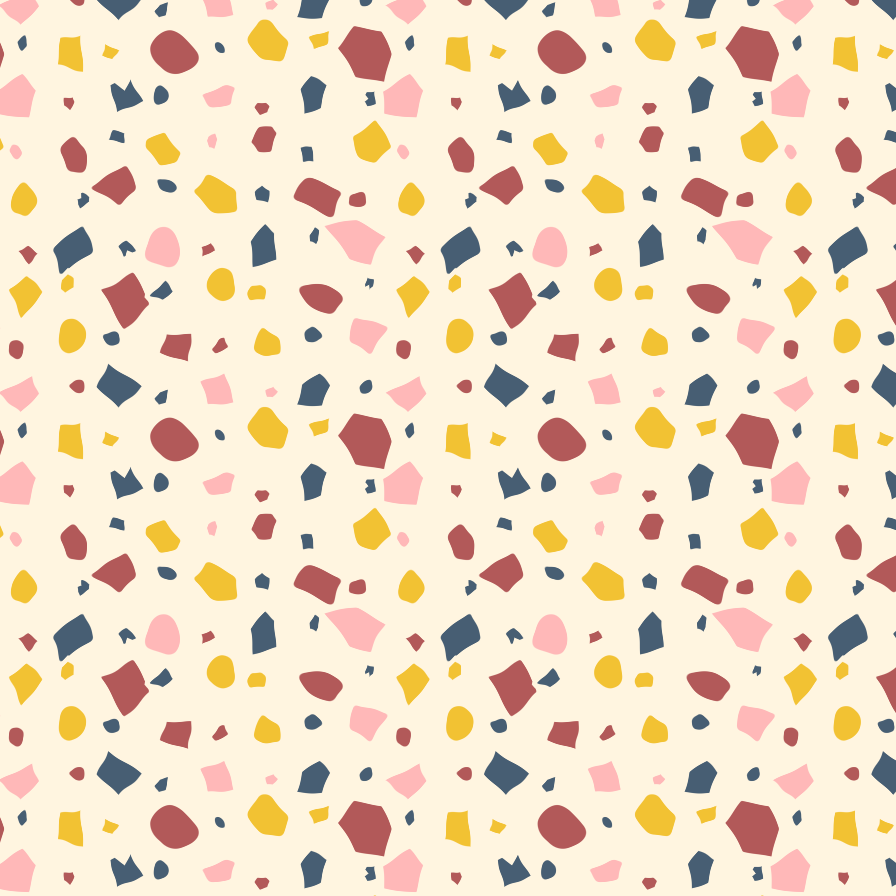
Give the GLSL for this pattern, as a three.js fragment shader.

```glsl
varying vec2 vUv;

vec3 hash3(vec2 p) {
  vec3 q = fract(p.xyx * vec3(0.1031, 0.1030, 0.0973));
  q += dot(q, q.yxz + 33.33);
  return fract((q.xxy + q.yzz) * q.zyx);
}

float smoothMax(float a, float b, float k) {
  float h = max(k - abs(a - b), 0.0);
  return max(a, b) + h * h / (4.0 * k);
}

mat2 rotation(float a) {
  return mat2(cos(a), -sin(a), sin(a), cos(a));
}

// Irregular stone chip: 4 to 6 jittered half planes with softened corners
float chipDistance(vec2 p, float radius, vec2 id, bool notched) {
  vec3 form = hash3(id + 41.7);
  p = rotation(6.2832 * form.x) * p;
  p *= vec2(mix(0.8, 1.2, form.y), mix(1.2, 0.8, form.y));
  p += 0.05 * radius * sin(3.0 * p.yx / radius + 6.2832 * form.z);

  float sides = 4.0 + floor(3.0 * form.z);
  float rounding = radius * mix(0.04, 0.6, form.x * form.x);
  float d = -9.0;
  for (int i = 0; i < 6; i++) {
    float side = float(i);
    if (side >= sides) break;
    vec3 edge = hash3(id * 7.0 + side * 13.1 + 5.3);
    float angle = 6.2832 * side / sides + 0.6 * (edge.x - 0.5);
    float plane = dot(p, vec2(cos(angle), sin(angle))) - radius * mix(0.8, 1.2, edge.y);
    d = smoothMax(d, plane, rounding);
  }
  // Wedge broken out of one side
  if (notched) d = max(d, 0.7 * (p.y - abs(p.x) - 0.3 * radius));
  return d;
}

void main() {
  const vec3 cream = vec3(1.00, 0.96, 0.88);
  const vec3 brick = vec3(0.70, 0.35, 0.35);
  const vec3 pink = vec3(1.00, 0.72, 0.72);
  const vec3 slate = vec3(0.28, 0.37, 0.45);
  const vec3 ochre = vec3(0.95, 0.76, 0.20);

  // 2.313 tiles per canvas, each with 8 by 8 jittered chips
  vec2 grid = vUv * 2.313 * 8.0;
  float pixel = fwidth(grid.x);
  vec2 cell = floor(grid);
  float nearest = 9.0;
  float second = 9.0;
  vec3 chipColor = cream;

  for (int y = -1; y <= 1; y++) {
    for (int x = -1; x <= 1; x++) {
      vec2 neighbor = cell + vec2(float(x), float(y));
      vec2 id = mod(neighbor, 8.0);
      vec3 rnd = hash3(id + 3.1);
      bool large = mod(id.x + id.y, 2.0) < 0.5;

      // Evenly dealt colours, with mostly slate among the small chips
      float pick = fract(dot(id, vec2(0.7549, 0.5698)) + 0.3);
      vec4 share = large ? vec4(0.28, 0.55, 0.80, 1.0) : vec4(0.2, 0.32, 0.45, 1.0);
      vec3 color = slate;
      float biggest = 0.38;
      if (pick < share.x) { color = brick; biggest = 0.50; }
      else if (pick < share.y) { color = pink; biggest = 0.46; }
      else if (pick < share.z) { color = ochre; biggest = 0.36; }

      float radius = large ? mix(0.22, biggest, rnd.z) : mix(0.09, 0.17, rnd.z);
      vec2 center = neighbor + 0.5 + (rnd.xy - 0.5) * (large ? 0.34 : 0.46);
      bool notched = pick >= share.z && rnd.x > 0.7;
      float d = chipDistance(grid - center, radius, id, notched);

      if (d < nearest) {
        second = nearest;
        nearest = d;
        chipColor = color;
      } else {
        second = min(second, d);
      }
    }
  }

  // Keep a thin cream gap between touching chips
  float d = max(nearest, 0.5 * (nearest - second) + 0.05);
  float coverage = 1.0 - smoothstep(-0.6 * pixel, 0.6 * pixel, d);
  gl_FragColor = vec4(mix(cream, chipColor, coverage), 1.0);
}
```
